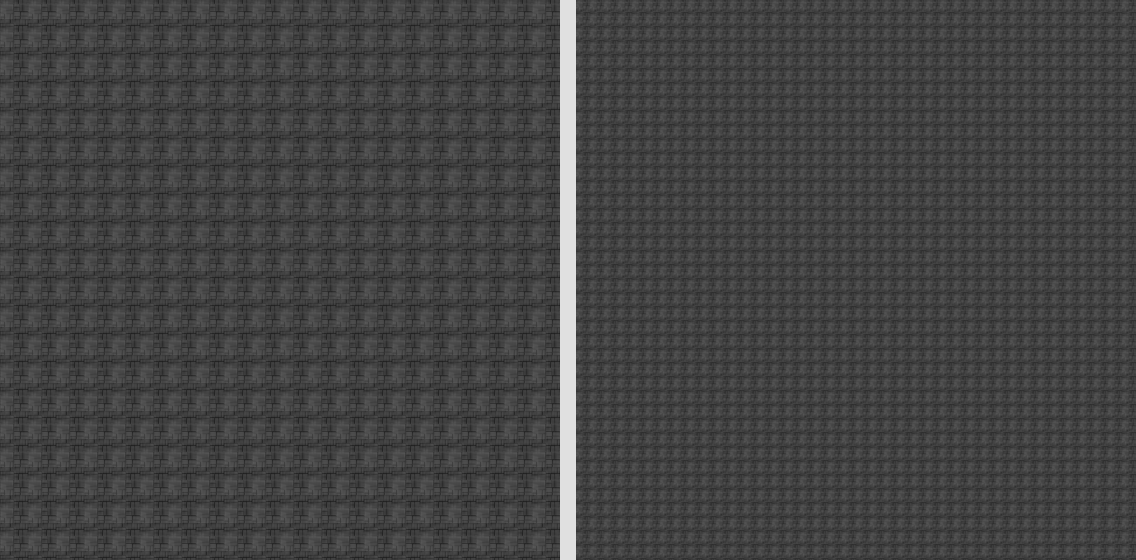
Left: one tile. Right: repeated 2 by 2.
A Shadertoy shader for this pattern:

```glsl
// Charcoal linen: tiled crossing threads with sparse dark lines and soft light patches.

const float REPEATS = 20.0;             // tiles across and down
const vec2  TILE_SHIFT = vec2(0.0, 0.31);
const int   SPLIT_LEVELS = 5;           // each level halves every block
const float SPLIT_SPREAD = 0.4;         // how far cuts stray from the middle
const float LINE_WIDTH = 0.032;         // in tiles
const float LINE_DEPTH = 0.13;          // darkening at full strength
const float SEAM_STRENGTH = 0.5;
const float SIDE_STRENGTH = 0.4;
const float THREADS = 20.0;             // threads per tile, each way
const float THREAD_RUNS = 5.0;          // shade changes along a thread
const float THREAD_DEPTH = 0.06;
const float MOTTLE_CELLS = 5.0;
const float MOTTLE_DEPTH = 0.035;
const float PATCH_DEPTH = 0.055;
const float PATCH_CENTER = 0.25;
const vec3  CLOTH = vec3(0.270);
const float TAU = 6.2831853;

// Integer hash to 0..1
float hash(uint n) {
    n = n * 747796405u + 2891336453u;
    n = ((n >> ((n >> 28u) + 4u)) ^ n) * 277803737u;
    n = (n >> 22u) ^ n;
    return float(n >> 8u) / 16777216.0;
}

float cellHash(vec2 cell, vec2 period, uint seed) {
    uvec2 c = uvec2(mod(cell, period));
    return hash(c.x + 131u * c.y + seed);
}

// Value noise that wraps over one tile, centred on zero
float wrapNoise(vec2 p, vec2 period, uint seed) {
    vec2 cell = floor(p * period);
    vec2 f = fract(p * period);
    f = f * f * (3.0 - 2.0 * f);
    float bottom = mix(cellHash(cell, period, seed),
                       cellHash(cell + vec2(1, 0), period, seed), f.x);
    float top = mix(cellHash(cell + vec2(0, 1), period, seed),
                    cellHash(cell + vec2(1, 1), period, seed), f.x);
    return mix(bottom, top, f.y) - 0.5;
}

// Smoothed coverage of a line at distance d
float lineCoverage(float d, float pixel) {
    float reach = 0.5 * (LINE_WIDTH + pixel);
    return clamp((reach - d) / pixel, 0.0, 1.0) * min(1.0, LINE_WIDTH / pixel);
}

// Recursive block splitting, returns line darkness
float darkLines(vec2 p, vec2 pixel) {
    vec2 lo = vec2(0.0), hi = vec2(1.0);
    vec2 border = min(p, 1.0 - p);
    float dark = max(SIDE_STRENGTH * lineCoverage(border.x, pixel.x),
                     SEAM_STRENGTH * lineCoverage(border.y, pixel.y));
    uint id = 1u;
    for (int level = 0; level < SPLIT_LEVELS; level++) {
        vec2 size = hi - lo;
        int axis = size.x > size.y * (0.7 + 0.6 * hash(id + 311u)) ? 0 : 1;
        float cut = lo[axis] + size[axis] * (0.5 + SPLIT_SPREAD * (hash(id) - 0.5));
        float strength = mix(0.1, 0.9, hash(id + 977u));
        dark = max(dark, strength * lineCoverage(abs(p[axis] - cut), pixel[axis]));
        bool upper = p[axis] > cut;
        if (upper) lo[axis] = cut; else hi[axis] = cut;
        id = id * 2u + (upper ? 1u : 0u);
    }
    return dark;
}

// Crossing threads, each shaded in long runs
float weave(vec2 p) {
    return wrapNoise(p, vec2(THREADS, THREAD_RUNS), 9001u)
         + wrapNoise(p, vec2(THREAD_RUNS, THREADS), 17011u);
}

// Light patches above each seam, fading into a darker band
float patchTone(vec2 p) {
    float light = 1.0 - smoothstep(0.45, 0.8, p.y);
    float column = 0.5 + 0.5 * cos(TAU * (p.x - PATCH_CENTER));
    return light * (0.3 + 0.7 * column) - 0.4;
}

void mainImage(out vec4 fragColor, in vec2 fragCoord) {
    vec2 pixel = REPEATS / iResolution.xy;
    vec2 p = fract(fragCoord * pixel - TILE_SHIFT);

    vec3 color = CLOTH;
    color += PATCH_DEPTH * patchTone(p);
    color += MOTTLE_DEPTH * wrapNoise(p, vec2(MOTTLE_CELLS), 4057u);
    color += THREAD_DEPTH * weave(p);
    color -= LINE_DEPTH * darkLines(p, pixel);
    fragColor = vec4(clamp(color, 0.0, 1.0), 1.0);
}
```
